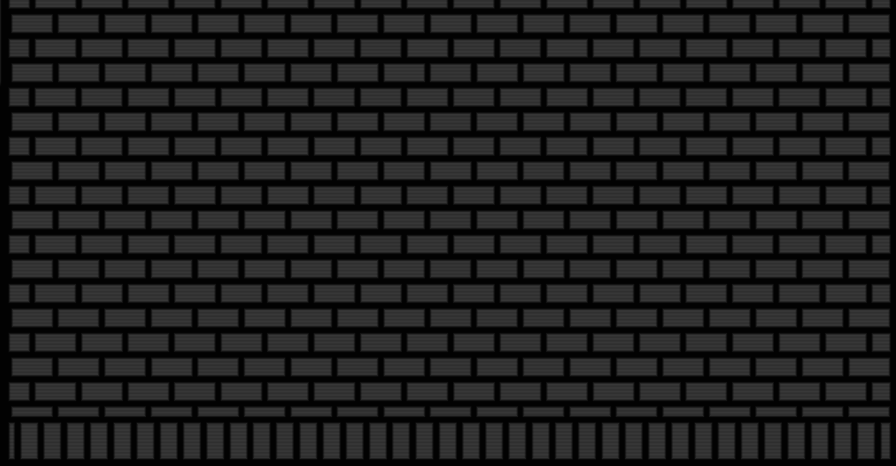
Give the GLSL for this pattern, as a WebGL 2 fragment shader.

```glsl
#version 300 es
precision highp float;

uniform vec2 u_resolution;
out vec4 outColor;

// Layout in canvas units: the full canvas spans CANVAS
const vec2 CANVAS = vec2(512.0, 266.0);
const vec2 PITCH = vec2(26.57, 14.0);
const vec2 BRICK_HALF = vec2(11.55, 5.05);
const vec2 FIRST_BRICK = vec2(18.4, 13.5);    // centre, y measured downward
const float WALL_LEFT = 5.3;
const float WALL_RIGHT = 508.6;
const float COURSES_END = 230.5;
const float THIN_CENTER = 235.0;
const float THIN_HALF = 2.7;
const float SOLDIER_START = 239.5;
const float SOLDIER_CENTER = 251.7;
const vec2 SOLDIER_HALF = vec2(4.75, 10.2);
const float SOLDIER_FIRST = 16.7;
const float SOFT_OUT = 0.85;
const float SOFT_IN = 1.0;
const float JITTER = 0.25;
const float STRIPE_PERIOD = 2.0;
const float STRIPE_DEPTH = 0.016;
const float TONE_VARIATION = 0.006;

const vec3 MORTAR = vec3(0.008);
const vec3 BRICK = vec3(0.20);
const vec3 SLIVER = vec3(0.10);
const float SLIVER_WIDTH = 0.6;
const float SLIVER_LENGTH = 48.0;

float hash(vec2 p) {
    vec3 q = fract(vec3(p.xyx) * 0.1031);
    q += dot(q, q.yzx + 33.33);
    return fract((q.x + q.y) * q.z);
}

float boxDistance(vec2 p, vec2 halfSize) {
    vec2 d = abs(p) - halfSize;
    return length(max(d, 0.0)) + min(max(d.x, d.y), 0.0);
}

void main() {
    vec2 p = gl_FragCoord.xy / u_resolution * CANVAS;
    p.y = CANVAS.y - p.y;

    // Running bond, every other course shifted by half a brick
    float row = floor((p.y - FIRST_BRICK.y) / PITCH.y + 0.5);
    float centerY = FIRST_BRICK.y + row * PITCH.y;
    float firstX = FIRST_BRICK.x + 0.5 * PITCH.x * mod(row, 2.0);
    float pitchX = PITCH.x;
    vec2 halfSize = BRICK_HALF;

    // Thin course and upright bricks along the base
    if (p.y > SOLDIER_START) {
        row = 100.0;
        centerY = SOLDIER_CENTER;
        firstX = SOLDIER_FIRST;
        pitchX = 0.5 * PITCH.x;
        halfSize = SOLDIER_HALF;
    } else if (p.y > COURSES_END) {
        row = 99.0;
        centerY = THIN_CENTER;
        firstX = FIRST_BRICK.x;
        halfSize.y = THIN_HALF;
    }

    // Brick cell with slight variation, trimmed at the wall ends
    float column = floor((p.x - firstX) / pitchX + 0.5);
    float random = hash(vec2(column, row) + 17.0) - 0.5;
    vec2 local = p - vec2(firstX + column * pitchX + random * JITTER, centerY);
    float d = boxDistance(local, halfSize);
    d = max(d, max(WALL_LEFT - p.x, p.x - WALL_RIGHT));
    float unit = CANVAS.x / u_resolution.x;
    float cover = 1.0 - smoothstep(-max(SOFT_IN, 0.7 * unit), max(SOFT_OUT, 0.7 * unit), d);

    // Fine horizontal ribs
    float ribs = cos(6.28319 * (p.y - FIRST_BRICK.y) / STRIPE_PERIOD);
    vec3 face = BRICK + STRIPE_DEPTH * ribs + TONE_VARIATION * random;
    vec3 color = mix(MORTAR, face, cover);

    // Faint sliver at the upper left border
    float sliver = 1.0 - smoothstep(SLIVER_WIDTH - 0.5, SLIVER_WIDTH + 0.5, p.x);
    sliver *= 1.0 - smoothstep(SLIVER_LENGTH - 2.0, SLIVER_LENGTH + 2.0, p.y);
    color = mix(color, SLIVER, sliver);

    outColor = vec4(color, 1.0);
}
```
